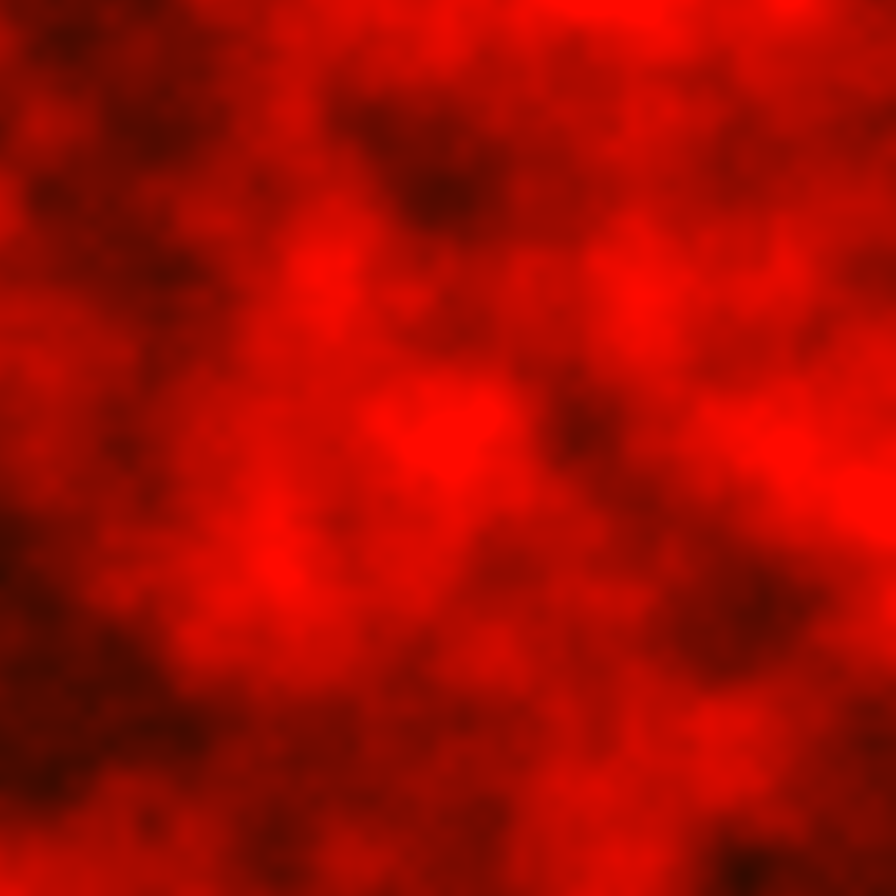
This texture is drawn by a three.js fragment shader. Its source:

```glsl
varying vec2 vUv;

const float BASE_CELLS = 6.0;
const float MEAN_RED = 0.65;
const float CONTRAST = 1.2;
const float GREEN_TINT = 0.04;

float hash(vec2 p) {
  return fract(sin(dot(p, vec2(12.9898, 78.233))) * 43758.5453);
}

// Smooth value noise on a unit lattice
float valueNoise(vec2 p) {
  vec2 cell = floor(p);
  vec2 f = fract(p);
  vec2 blend = f * f * (3.0 - 2.0 * f);
  float bottom = mix(hash(cell), hash(cell + vec2(1.0, 0.0)), blend.x);
  float top = mix(hash(cell + vec2(0.0, 1.0)), hash(cell + vec2(1.0, 1.0)), blend.x);
  return mix(bottom, top, blend.y);
}

// Normalised sum of octaves, each half as strong and twice as fine
float cloud(vec2 p, float gain) {
  float sum = 0.0;
  float total = 0.0;
  float amplitude = 1.0;
  for (int octave = 0; octave < 4; octave++) {
    sum += amplitude * valueNoise(p);
    total += amplitude;
    amplitude *= gain;
    p = p * 2.0 + vec2(17.3, 9.7);
  }
  return sum / total;
}

// Red ramp from near black to full red
vec3 emberColor(float density, float mean, float contrast) {
  float red = mean + contrast * (density - 0.5);
  return vec3(clamp(red, 0.15, 1.0), GREEN_TINT, 0.0);
}

void main() {
  float density = cloud(vUv * BASE_CELLS + vec2(3.0, 8.0), 0.5);
  gl_FragColor = vec4(emberColor(density, MEAN_RED, CONTRAST), 1.0);
}
```
